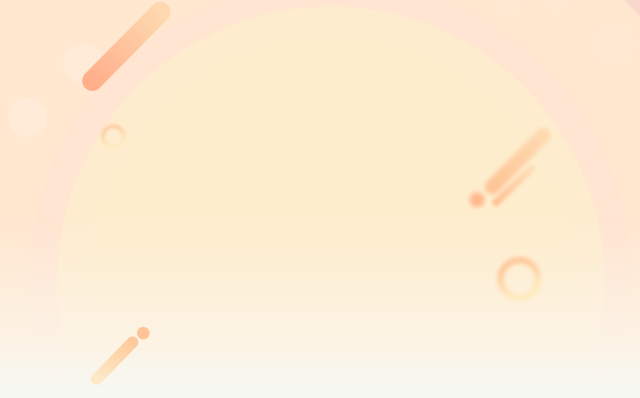
A Shadertoy shader for this background:

```glsl
// Warm pastel backdrop: a huge soft disc with a rim, fading to white at the foot,
// decorated with gradient capsules, soft rings and pale bubbles.
// All shapes are signed distances, in units of the canvas height.

#define DISC_CENTER vec2(0.831, 0.297)
#define DISC_RADIUS 0.687
#define RIM_RADIUS 0.757
#define FADE_TOP 0.49
#define BUBBLE_COUNT 5
#define PEACH vec3(1.0, 0.907, 0.815)
#define RIM_PINK vec3(0.998, 0.896, 0.823)
#define CREAM vec3(0.996, 0.929, 0.804)
#define FOOT_WHITE vec3(0.967, 0.971, 0.948)
#define CORAL vec3(1.0, 0.685, 0.545)
#define APRICOT vec3(0.998, 0.77, 0.59)
#define SAND vec3(0.996, 0.85, 0.69)

// Coverage of a shape; soft is the half width of its edge.
float cover(float dist, float soft) {
    float edge = max(soft, 0.75 / iResolution.y);
    return 1.0 - smoothstep(-edge, edge, dist);
}

// Capsule from a to b, coloured along its length.
vec3 capsule(vec3 base, vec2 p, vec2 a, vec2 b, float radius, float soft,
             vec3 colorA, vec3 colorB) {
    vec2 axis = b - a;
    float along = clamp(dot(p - a, axis) / dot(axis, axis), 0.0, 1.0);
    float dist = length(p - a - axis * along) - radius;
    return mix(base, mix(colorA, colorB, along), cover(dist, soft));
}

vec3 dot2D(vec3 base, vec2 p, vec2 center, float radius, float soft, vec3 color) {
    return mix(base, color, cover(length(p - center) - radius, soft));
}

// Blurred ring, darker at its upper left and fading toward the bottom.
vec3 ring(vec3 base, vec2 p, vec2 center, float radius, float halfWidth, float soft) {
    vec2 q = p - center;
    float dist = abs(length(q) - radius) - halfWidth;
    float light = smoothstep(-1.0, 1.0, dot(q, vec2(-0.35, 0.94)) / radius);
    vec3 color = mix(vec3(0.996, 0.915, 0.735), APRICOT, light);
    return mix(base, color, cover(dist, soft) * 0.9);
}

// Pale bubbles: center, radius and opacity.
vec3 bubbles(vec3 base, vec2 p) {
    vec4 spots[BUBBLE_COUNT] = vec4[BUBBLE_COUNT](
        vec4(0.209, 0.841, 0.050, 0.22), vec4(0.069, 0.705, 0.049, 0.24),
        vec4(1.542, 0.891, 0.049, 0.10), vec4(1.276, 1.000, 0.032, 0.10),
        vec4(1.397, 1.005, 0.030, 0.08));
    for (int i = 0; i < BUBBLE_COUNT; i++) {
        vec4 s = spots[i];
        base = mix(base, vec3(1.0, 0.97, 0.94), s.w * cover(length(p - s.xy) - s.z, 0.003));
    }
    return base;
}

vec3 backdrop(vec2 p) {
    float r = length(p - DISC_CENTER);
    float aspect = iResolution.x / iResolution.y;

    // Field, rim and disc, with a faint inner step
    vec3 color = bubbles(PEACH, p);
    color = mix(color, RIM_PINK, 0.85 * cover(r - RIM_RADIUS, 0.004));
    vec3 disc = mix(CREAM + vec3(0.0, -0.003, 0.006), CREAM, cover(r - 0.613, 0.004));
    color = mix(color, disc, cover(r - DISC_RADIUS, 0.004));

    // Mauve corner
    float corner = (aspect - p.x + 1.0 - p.y) * 0.7071 - 0.029;
    color = mix(color, vec3(0.975, 0.83, 0.805), 0.8 * cover(corner, 0.003));

    // Vertical fade, first toward ivory and then to the foot colour
    float ivory = smoothstep(FADE_TOP, 0.08, p.y);
    color = mix(color, vec3(0.988, 0.957, 0.909), ivory * 0.88);
    color = mix(color, FOOT_WHITE, smoothstep(0.16, 0.005, p.y));

    // Fine diagonal hatching near both sides
    float side = smoothstep(0.09, 0.0, min(p.x, aspect - p.x));
    float band = smoothstep(0.12, 0.2, p.y) * smoothstep(0.42, 0.3, p.y);
    return color + 0.004 * side * band * sin((p.x + p.y) * 500.0);
}

void mainImage(out vec4 fragColor, in vec2 fragCoord) {
    vec2 p = fragCoord / iResolution.y;
    vec3 color = backdrop(p);

    // Upper left bar
    color = capsule(color, p, vec2(0.232, 0.797), vec2(0.403, 0.970), 0.0255, 0.0, CORAL, SAND);

    // Blurred group at the right
    color = capsule(color, p, vec2(1.238, 0.531), vec2(1.364, 0.659), 0.0185, 0.012, APRICOT, SAND);
    color = capsule(color, p, vec2(1.247, 0.492), vec2(1.335, 0.576), 0.0095, 0.009,
                    APRICOT, vec3(0.996, 0.87, 0.73));
    color = dot2D(color, p, vec2(1.199, 0.498), 0.018, 0.012, mix(CORAL, APRICOT, 0.5));

    // Lower left bar and its dot
    color = capsule(color, p, vec2(0.243, 0.048), vec2(0.333, 0.140), 0.0145, 0.0,
                    vec3(0.992, 0.915, 0.785), vec3(0.996, 0.79, 0.61));
    color = dot2D(color, p, vec2(0.360, 0.163), 0.0157, 0.0, APRICOT);

    // Soft rings
    color = ring(color, p, vec2(0.285, 0.657), 0.0255, 0.004, 0.009);
    color = ring(color, p, vec2(1.305, 0.299), 0.0470, 0.0085, 0.011);

    fragColor = vec4(color, 1.0);
}
```
